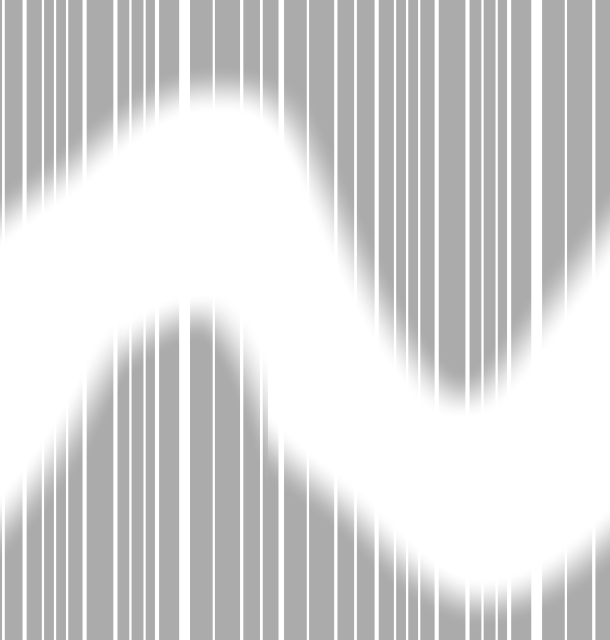
Reproduce this background procedurally as a WebGL 1 fragment shader.

```glsl
precision highp float;
// Grey field cut by thin white vertical bars, crossed by a broad white wave.
// The bars repeat as mirrored pairs and triples; the wave lies between two
// cubic splines whose edges fade out along their normals.

uniform vec2 u_resolution;

#define GREY vec3(0.675, 0.670, 0.670)
#define WHITE vec3(1.0)
#define CANVAS vec2(100.0, 104.92)  // canvas size in design units
#define PERIOD 57.72                // width of one bar sequence
#define TRIPLE_PITCH 15.43          // step between the bar triples
#define THIN 0.37
#define MEDIUM 0.54
#define THICK 0.68
#define FADE 4.1                    // half width of the soft wave edge
#define STEP_X 43.9                 // small break in the lower edge

// Signed distance along x to the nearest repeat of a centre
float wrapped(float x, float centre) {
  return mod(x - centre + 0.5 * PERIOD, PERIOD) - 0.5 * PERIOD;
}

// Antialiased coverage of a bar, given the distance to its axis
float bar(float dist, float width) {
  float pixel = CANVAS.x / u_resolution.x;
  return clamp((0.5 * width - abs(dist)) / pixel + 0.5, 0.0, 1.0);
}

// Two bars mirrored about a centre
float barPair(float x, float centre, float offset, float width) {
  return bar(abs(wrapped(x, centre)) - offset, width);
}

float bars(float x) {
  // Cluster of five, then cluster of four
  float cover = barPair(x, 9.02, 0.0, THIN);
  cover = max(cover, barPair(x, 9.02, 1.98, THIN));
  cover = max(cover, barPair(x, 8.95, 4.92, THICK));
  cover = max(cover, barPair(x, 22.54, 1.16, THIN));
  cover = max(cover, barPair(x, 22.33, 3.41, THICK));
  // Wide accents
  cover = max(cover, bar(wrapped(x, 30.26), 1.78));
  cover = max(cover, bar(wrapped(x, 46.11), 0.91));
  // Repeated triples
  for (int i = 0; i < 2; i++) {
    float start = 35.05 + float(i) * TRIPLE_PITCH;
    cover = max(cover, bar(wrapped(x, start), THIN));
    cover = max(cover, bar(wrapped(x, start + 4.57), MEDIUM));
    cover = max(cover, bar(wrapped(x, start + 7.8), 0.45));
  }
  return cover;
}

// Cubic between knots (x, height, slope); returns height and slope
vec2 cubic(float x, vec3 a, vec3 b) {
  float span = b.x - a.x;
  float t = (x - a.x) / span;
  float rise = b.y - a.y;
  float c1 = span * a.z;
  float c2 = 3.0 * rise - span * (2.0 * a.z + b.z);
  float c3 = span * (a.z + b.z) - 2.0 * rise;
  return vec2(a.y + t * (c1 + t * (c2 + t * c3)),
              (c1 + t * (2.0 * c2 + 3.0 * t * c3)) / span);
}

vec2 upperEdge(float x) {
  vec3 rising = vec3(13.7, 79.2, 0.9);
  vec3 crest = vec3(34.2, 90.3, 0.0);
  vec3 falling = vec3(51.2, 78.6, -2.2);
  vec3 low = vec3(65.6, 49.6, -1.5);
  vec3 trough = vec3(75.8, 40.2, 0.0);
  vec3 climb = vec3(87.4, 51.0, 1.35);
  if (x < rising.x) return cubic(x, vec3(0.0, 68.9, 0.8), rising);
  if (x < crest.x) return cubic(x, rising, crest);
  if (x < falling.x) return cubic(x, crest, falling);
  if (x < low.x) return cubic(x, falling, low);
  if (x < trough.x) return cubic(x, low, trough);
  if (x < climb.x) return cubic(x, trough, climb);
  return cubic(x, climb, vec3(100.0, 68.0, 1.35));
}

vec2 lowerEdge(float x) {
  vec3 rising = vec3(14.3, 38.0, 1.8);
  vec3 shoulder = vec3(20.5, 47.4, 0.7);
  vec3 crest = vec3(32.5, 52.9, 0.0);
  vec3 falling = vec3(60.1, 18.2, -1.02);
  vec3 trough = vec3(79.2, 6.15, 0.0);
  if (x < rising.x) return cubic(x, vec3(0.0, 18.2, 1.1), rising);
  if (x < shoulder.x) return cubic(x, rising, shoulder);
  if (x < crest.x) return cubic(x, shoulder, crest);
  if (x < STEP_X) return cubic(x, crest, vec3(STEP_X, 35.5, -2.7));
  if (x < falling.x) return cubic(x, vec3(STEP_X, 32.1, -1.0), falling);
  if (x < trough.x) return cubic(x, falling, trough);
  return cubic(x, trough, vec3(100.0, 16.8, 0.9));
}

// Soft coverage above an edge, measured along its normal
float above(float y, vec2 edge) {
  float dist = (y - edge.x) / sqrt(1.0 + edge.y * edge.y);
  return smoothstep(-FADE, FADE, dist);
}

void main() {
  vec2 p = gl_FragCoord.xy / u_resolution * CANVAS;
  float wave = above(p.y, lowerEdge(p.x)) * (1.0 - above(p.y, upperEdge(p.x)));
  float greyAmount = (1.0 - wave) * (1.0 - bars(p.x));
  gl_FragColor = vec4(mix(WHITE, GREY, greyAmount), 1.0);
}
```
